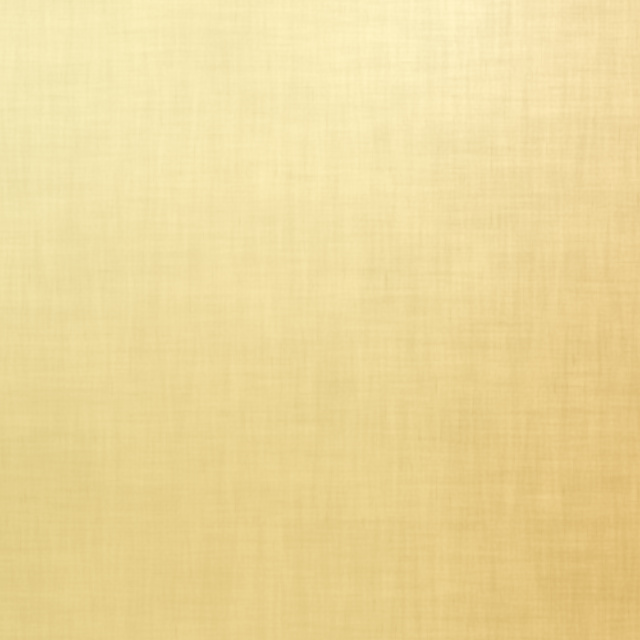
Give the GLSL for this texture, as a Shadertoy shader.

```glsl
// Pale golden woven cloth under soft light from the upper right.
// A smooth colour gradient is shaded by stretched gradient noise:
// fine warp and weft threads, broad streaks, sparse slubs and grain.

const vec3 LOWER_GOLD = vec3(0.906, 0.812, 0.545);
const vec3 UPPER_CREAM = vec3(0.970, 0.917, 0.710);
const vec3 RIGHT_SHADE = vec3(0.026, 0.064, 0.078);
const vec3 LEFT_SHADE = vec3(0.014, 0.003, 0.004);
const vec3 GLOW = vec3(0.022, 0.036, 0.065);
const vec3 THREAD_TINT = vec3(0.85, 1.0, 1.25);

// Random unit gradient for a lattice cell
vec2 cellGradient(vec2 cell, float seed) {
    uvec2 q = uvec2(ivec2(cell) + 4096) * uvec2(1597u, 3571u);
    uint h = (q.x ^ q.y) + uint(seed) * 7919u;
    h = (h ^ (h >> 15)) * 73244475u;
    h = (h ^ (h >> 16)) * 73244475u;
    h ^= h >> 16;
    float angle = float(h & 65535u) / 65536.0 * 6.28319;
    return vec2(cos(angle), sin(angle));
}

// Gradient noise, roughly -0.7 to 0.7
float gradientNoise(vec2 p, float seed) {
    vec2 cell = floor(p);
    vec2 f = p - cell;
    vec2 w = f * f * f * (f * (f * 6.0 - 15.0) + 10.0);
    vec2 e = vec2(1.0, 0.0);
    float a = dot(cellGradient(cell, seed), f);
    float b = dot(cellGradient(cell + e.xy, seed), f - e.xy);
    float c = dot(cellGradient(cell + e.yx, seed), f - e.yx);
    float d = dot(cellGradient(cell + e.xx, seed), f - e.xx);
    return mix(mix(a, b, w.x), mix(c, d, w.x), w.y);
}

// Threads running along y: fine fibres, longer yarns and broad streaks
float threads(vec2 p, float pitch, float seed) {
    float fine = gradientNoise(p * vec2(pitch, 16.0), seed);
    float yarn = gradientNoise(p * vec2(pitch * 0.45, 6.0), seed + 1.0);
    float streak = gradientNoise(p * vec2(pitch * 0.15, 2.5), seed + 2.0);
    return 0.6 * fine + 0.5 * yarn + 0.4 * streak;
}

// Sparse, short dark thickenings along a thread
float slubs(vec2 p, vec2 density, float seed) {
    return smoothstep(0.32, 0.65, gradientNoise(p * density, seed));
}

// Light falling over the cloth
vec3 clothColour(vec2 uv) {
    float height = uv.y + 0.035 * gradientNoise(uv * 3.0 + 0.37, 1.0);
    vec3 colour = mix(LOWER_GOLD, UPPER_CREAM, smoothstep(0.08, 0.98, height));
    colour -= RIGHT_SHADE * smoothstep(0.5, 1.06, uv.x);
    colour -= LEFT_SHADE * (1.0 - smoothstep(0.0, 0.4, uv.x));
    vec2 fromGlow = (uv - vec2(0.72, 1.02)) / vec2(0.2, 0.22);
    return colour + GLOW * exp(-dot(fromGlow, fromGlow));
}

void mainImage(out vec4 fragColor, in vec2 fragCoord) {
    vec2 uv = fragCoord / iResolution.xy;
    vec3 colour = clothColour(uv);

    // Warp and weft, crisper towards the right
    float relief = mix(0.8, 1.3, smoothstep(0.3, 1.0, uv.x));
    float warp = threads(uv, 150.0, 11.0);
    float weft = threads(uv.yx, 165.0, 21.0);
    float weave = 0.031 * warp + 0.026 * weft;

    // Irregular crossings, slubs and cloudy unevenness
    weave += 0.012 * gradientNoise(uv * vec2(170.0, 150.0), 31.0);
    weave -= 0.020 * slubs(uv, vec2(140.0, 24.0), 41.0);
    weave -= 0.012 * slubs(uv.yx, vec2(150.0, 26.0), 42.0);
    float clouds = 0.014 * gradientNoise(uv * vec2(9.0, 6.0), 51.0);

    colour += THREAD_TINT * (weave * relief + clouds);
    fragColor = vec4(clamp(colour, 0.0, 1.0), 1.0);
}
```
